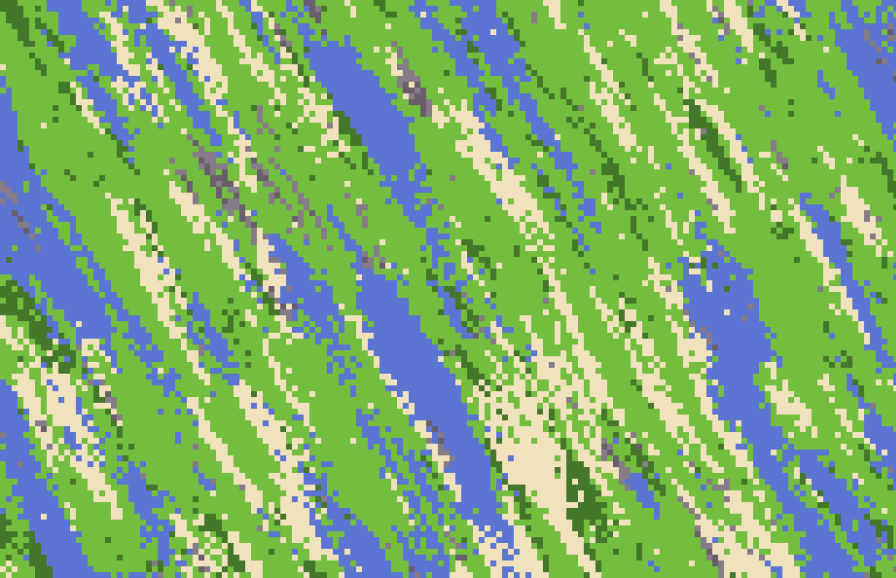
A WebGL 1 fragment shader for this texture:

```glsl
precision highp float;
uniform vec2 u_resolution;

const vec3 GREEN = vec3(0.45, 0.745, 0.245);
const vec3 DARK_GREEN = vec3(0.27, 0.465, 0.17);
const vec3 BLUE = vec3(0.36, 0.455, 0.825);
const vec3 CREAM = vec3(0.94, 0.885, 0.74);
const vec3 GREY = vec3(0.52, 0.485, 0.53);
const vec3 DARK_GREY = vec3(0.41, 0.37, 0.42);

const float ROWS = 99.0;                // cells over the canvas height
const vec2 ALONG = vec2(0.5, -0.866);   // streak direction
const float BEND = 4.0;                 // sideways wander, in cells
const float BEND_SIZE = 30.0;
const float SCATTER = 0.5;              // ragged edges, in cells
const float SPECKLE = 0.9;              // stray single cells

// Streak spacing in cells: across, along
const vec2 BLUE_SIZE = vec2(6.6, 36.0);
const vec2 CREAM_SIZE = vec2(3.1, 21.0);
const vec2 DARK_SIZE = vec2(3.6, 20.0);
const vec2 GREY_SIZE = vec2(3.8, 19.0);
const vec2 FINER = vec2(2.0, 1.8);      // scale step between octaves

// Field levels above which each colour shows
const float BLUE_LEVEL = 0.562;
const float CREAM_LEVEL = 0.606;
const float DARK_LEVEL = 0.695;
const float GREY_LEVEL = 0.75;
const float GREY_CORE = 0.06;

float hash(vec2 p) {
  vec3 q = fract(vec3(p.xyx) * 0.1031);
  q += dot(q, q.yzx + 33.33);
  return fract((q.x + q.y) * q.z);
}

float valueNoise(vec2 p) {
  vec2 i = floor(p);
  vec2 f = fract(p);
  f = f * f * (3.0 - 2.0 * f);
  float low = mix(hash(i), hash(i + vec2(1.0, 0.0)), f.x);
  float high = mix(hash(i + vec2(0.0, 1.0)), hash(i + vec2(1.0, 1.0)), f.x);
  return mix(low, high, f.y);
}

// Stretched three-octave noise with a rare strong kick per cell
float streaks(vec2 p, vec2 cell, vec2 size, float seed) {
  vec2 q = p / size + seed * vec2(37.0, 61.0);
  float field = 0.46 * valueNoise(q)
              + 0.34 * valueNoise(q * FINER + 17.3)
              + 0.20 * valueNoise(q * FINER * FINER + 41.7);
  float kick = hash(cell + seed * 113.0) - 0.5;
  return field + SPECKLE * kick * kick * kick;
}

vec3 cellColor(vec2 cell) {
  vec2 jitter = vec2(hash(cell + 211.0), hash(cell + 387.0)) - 0.5;
  vec2 c = cell + SCATTER * jitter;
  vec2 p = vec2(dot(c, vec2(-ALONG.y, ALONG.x)), dot(c, ALONG));
  p.x += BEND * (valueNoise(cell / BEND_SIZE + 71.0) - 0.5);

  // Layers from bottom to top
  vec3 color = GREEN;
  color = mix(color, DARK_GREEN, step(DARK_LEVEL, streaks(p, cell, DARK_SIZE, 3.0)));
  color = mix(color, CREAM, step(CREAM_LEVEL, streaks(p, cell, CREAM_SIZE, 5.0)));
  color = mix(color, BLUE, step(BLUE_LEVEL, streaks(p, cell, BLUE_SIZE, 7.0)));
  float grey = streaks(p, cell, GREY_SIZE, 9.0);
  color = mix(color, GREY, step(GREY_LEVEL, grey));
  return mix(color, DARK_GREY, step(GREY_LEVEL + GREY_CORE, grey));
}

void main() {
  float pixel = ROWS / u_resolution.y;
  vec2 p = gl_FragCoord.xy * pixel;

  // Blend the cells under the pixel by covered area
  vec2 cell = floor(p - 0.5 * pixel);
  vec2 cover = clamp((p + 0.5 * pixel - cell - 1.0) / pixel, 0.0, 1.0);
  vec3 bottom = mix(cellColor(cell), cellColor(cell + vec2(1.0, 0.0)), cover.x);
  vec3 top = mix(cellColor(cell + vec2(0.0, 1.0)), cellColor(cell + vec2(1.0, 1.0)), cover.x);
  gl_FragColor = vec4(mix(bottom, top, cover.y), 1.0);
}
```
